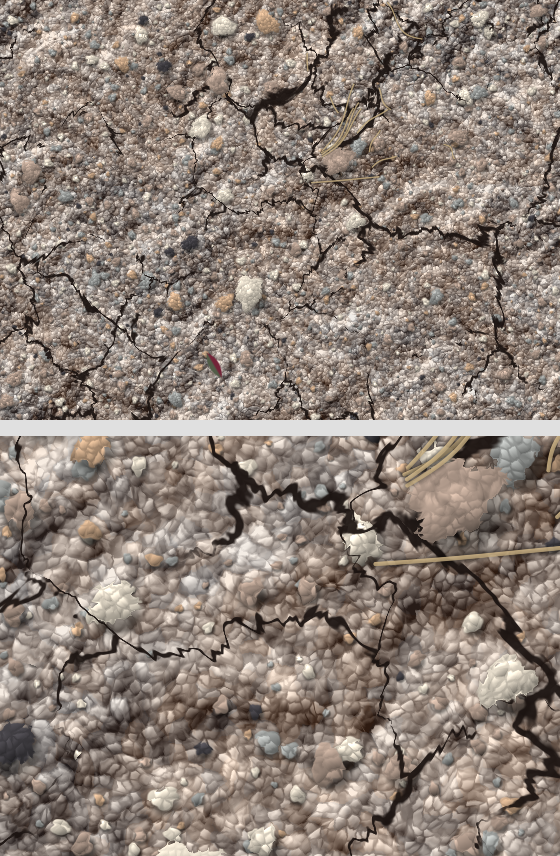
Top: the whole. Bottom: its middle third, enlarged.
This texture is drawn by a Shadertoy shader. Its source:

```glsl
const vec2 LIGHT = vec2(-0.45, 0.89);
const vec3 DEEP_SOIL = vec3(0.17, 0.12, 0.10);
const vec3 PALE_SOIL = vec3(0.94, 0.89, 0.845);
const vec3 CREVICE = vec3(0.10, 0.07, 0.06);
const vec3 STRAW = vec3(0.80, 0.70, 0.52);

vec2 hash2(vec2 p) {
    vec3 q = fract(p.xyx * vec3(0.1031, 0.1030, 0.0973));
    q += dot(q, q.yzx + 33.33);
    return fract((q.xx + q.yz) * q.zy);
}

mat2 turn(float a) {
    return mat2(cos(a), -sin(a), sin(a), cos(a));
}

// Layered, self-bending sines
float waves(vec2 p) {
    float sum = 0.0, amp = 0.5;
    for (int i = 0; i < 5; i++) {
        p += 0.7 * sin(p.yx * 1.3 + float(i));
        sum += amp * sin(p.x) * sin(p.y);
        p = turn(0.9) * p * 1.8 + 3.7;
        amp *= 0.6;
    }
    return sum;
}

// Cellular noise: offset from nearest seed, border gap, cell value
vec4 cells(vec2 p) {
    vec2 base = floor(p), offset = vec2(0.0), nearest = base;
    float d1 = 9.0, d2 = 9.0;
    for (int y = -1; y <= 1; y++)
    for (int x = -1; x <= 1; x++) {
        vec2 id = base + vec2(x, y);
        vec2 v = p - id - hash2(id);
        float d = length(v);
        if (d < d1) { d2 = d1; d1 = d; offset = v; nearest = id; }
        else d2 = min(d2, d);
    }
    return vec4(offset, d2 - d1, hash2(nearest + 7.0).x);
}

// Lit crumbs: shade and a random tint
vec2 grains(vec2 p, float scale) {
    vec4 c = cells(p * scale);
    float gap = 1.0 - smoothstep(0.0, 0.4, c.z);
    float dome = smoothstep(0.0, 0.3, c.z);
    float shade = dome * (0.8 * dot(c.xy, LIGHT) + 0.8 * (c.w - 0.5)) - 0.3 * gap + 0.13;
    return vec2(shade, fract(c.w * 17.0) - 0.5);
}

vec3 stoneColor(float kind) {
    if (kind < 0.25) return vec3(0.93, 0.89, 0.82);
    if (kind < 0.40) return vec3(0.82, 0.68, 0.55);
    if (kind < 0.62) return vec3(0.64, 0.65, 0.64);
    if (kind < 0.95) return vec3(0.72, 0.63, 0.57);
    return vec3(0.28, 0.27, 0.29);
}

vec3 addStones(vec3 col, vec2 p, float scale, float density, float rough, float px) {
    vec2 q = p * scale, base = floor(q);
    for (int y = -1; y <= 1; y++)
    for (int x = -1; x <= 1; x++) {
        vec2 id = base + vec2(x, y);
        vec2 place = hash2(id + scale), look = hash2(id + scale + 51.0);
        if (look.x > density) continue;
        vec2 d = q - id - 0.2 - 0.6 * place;
        float radius = mix(0.14, 0.36, look.y * look.y);
        vec2 e = turn(place.x * 6.3) * d * vec2(0.95, 1.3);
        float a = atan(e.y, e.x);
        float edge = length(e) / radius + 0.12 * sin(3.0 * a + place.y * 30.0)
                   + 0.07 * sin(5.0 * a + look.y * 40.0) + 0.35 * rough;
        float shadow = 1.0 - smoothstep(0.65, 1.3, length(d + LIGHT * 0.3 * radius) / radius);
        float blur = 1.3 * px * scale / radius;
        float mask = 1.0 - smoothstep(1.0 - blur, 1.0 + blur, edge);
        float shade = 0.88 + 0.24 * dot(d, LIGHT) / radius + 0.4 * rough;
        col = mix(col * (1.0 - 0.45 * shadow), stoneColor(fract(look.x * 91.7)) * shade, mask);
    }
    return col;
}

float crackMask(vec2 p, float scale, float halfWidth, float px) {
    vec2 bent = p + 0.05 * vec2(waves(p * 16.0), waves(p * 16.0 + 40.0));
    float dist = 0.5 * cells(bent * scale).z / scale;
    float width = halfWidth * smoothstep(-0.15, 0.4, waves(p * 3.0 + scale) + 0.25 * waves(p * 30.0));
    float shape = 1.0 - smoothstep(width * 0.5, width + px, dist);
    return shape * smoothstep(0.0, 0.3 * halfWidth, width);
}

vec3 addStrand(vec3 col, vec2 p, vec2 root, float angle, float len, float bend, float px) {
    vec2 q = turn(angle) * (p - root);
    q.y -= bend * len * sin(4.5 * clamp(q.x / len, 0.0, 1.0));
    float d = length(vec2(q.x - clamp(q.x, 0.0, len), q.y));
    col *= 1.0 - 0.3 * (1.0 - smoothstep(0.001, 0.006, d));
    vec3 tone = STRAW * (1.0 + 50.0 * clamp(q.y, -0.003, 0.003));
    return mix(col, tone, 0.8 * (1.0 - smoothstep(0.0016 - px * 0.5, 0.0016 + px * 0.7, d)));
}

void mainImage(out vec4 fragColor, in vec2 fragCoord) {
    float px = 1.0 / iResolution.y;
    vec2 p = fragCoord * px;

    // Clods with bare and gravelly patches
    float height = waves(p * 11.0 + 2.0);
    float relief = height - waves((p + LIGHT * 0.02) * 11.0 + 2.0);
    float gravel = smoothstep(-0.3, 0.35, waves(p * 5.0 + 9.0));
    vec2 loose = p + 0.006 * vec2(waves(p * 45.0), waves(p * 45.0 + 20.0));
    vec2 coarse = grains(loose, 34.0), medium = grains(loose, 68.0), fine = grains(loose, 125.0);
    float tone = 0.525 + 0.72 * relief + 0.12 * height + 0.24 * coarse.x
               + mix(0.27, 0.47, gravel) * medium.x + mix(0.47, 0.4, gravel) * fine.x;
    vec3 col = mix(DEEP_SOIL, PALE_SOIL, clamp(tone, -0.02, 1.05));
    float warmth = 0.6 * medium.y + 0.4 * coarse.y + 0.4 * (0.5 - gravel);
    col += vec3(0.05, 0.0, -0.04) * warmth;

    // Gravel and cracks
    col = addStones(col, p, 52.0, 0.2 + 0.2 * gravel, fine.x, px);
    col = addStones(col, p, 30.0, 0.35, fine.x, px);
    col = addStones(col, p, 16.0, 0.28, fine.x, px);
    float crack = max(crackMask(p, 2.3, 0.0062, px), crackMask(p, 4.1, 0.003, px));
    col = mix(col, CREVICE, 0.93 * crack);
    col = addStones(col, p, 9.0, 0.12, 0.5 * coarse.x + 0.6 * fine.x, px);

    // Dry straw: a loose bundle, then stray pieces
    for (int i = 0; i < 13; i++) {
        vec2 r = hash2(vec2(i, 19)), s = hash2(vec2(i, 83));
        bool bundle = i < 4;
        vec2 root = bundle ? vec2(0.76, 0.62) + 0.025 * r : vec2(0.4, 0.5) + vec2(0.7, 0.45) * r;
        float angle = bundle ? 0.8 + 0.4 * s.x : 6.28 * s.x;
        float len = bundle ? 0.1 + 0.1 * s.y : 0.04 + 0.14 * s.y * s.y;
        col = addStrand(col, p, root, angle, len, 0.35 * (r.x - 0.5), px);
    }

    // Seedling leaf
    vec2 leaf = turn(2.1) * (p - vec2(0.51, 0.13));
    float rim = abs(leaf.y) - 0.012 * (1.0 - pow(abs(leaf.x) / 0.035, 2.0));
    vec3 leafColor = mix(vec3(0.45, 0.14, 0.22), vec3(0.32, 0.36, 0.28), smoothstep(-0.003, 0.003, leaf.y));
    col = mix(col, leafColor, 1.0 - smoothstep(-px, px, rim));

    fragColor = vec4(clamp(col, 0.0, 1.0), 1.0);
}
```
